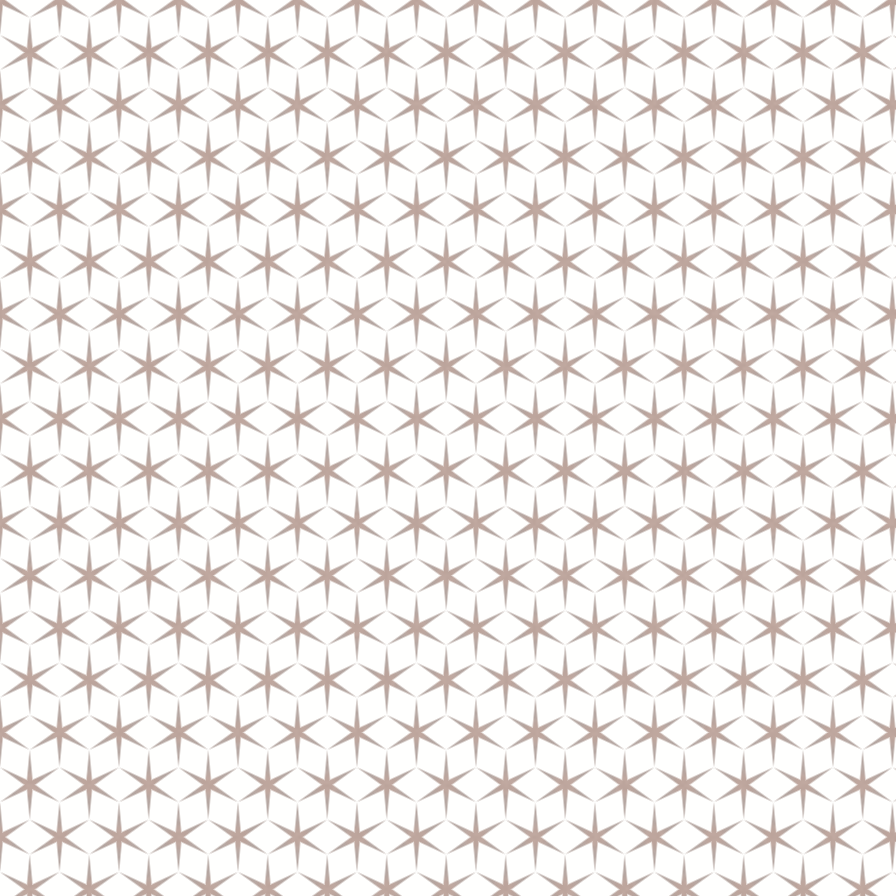
Write a WebGL 2 fragment shader that draws this pattern.

```glsl
#version 300 es
precision highp float;
// Taupe six-pointed needle stars on a staggered lattice, touching tip to tip on white.

uniform vec2 u_resolution;
out vec4 fragColor;

const vec3 PAPER = vec3(1.0, 1.0, 0.995);
const vec3 CORE_INK = vec3(0.745, 0.652, 0.618);
const vec3 ARM_INK = vec3(0.712, 0.655, 0.635);

const float COLUMN_STEP = 0.0664;    // distance between stars in a row
const float ROW_STEP = 0.05837;      // distance between rows
const float TOP_OFFSET = 0.0003;     // first row below the top edge
const float ARM_LENGTH = 0.5774;     // in column steps: reaches the cell corner
const float ARM_TAPER = 0.095;       // half-width gained per unit from the tip
const float EDGE_SOFTNESS = 0.0020;  // smallest filter width on the canvas
const float MOTTLE_SCALE = 260.0;
const float MOTTLE_AMOUNT = 0.025;

const float HEX_ROW = 0.8660254;     // row step of a regular lattice
const float ARM_ANGLE = 1.0471976;   // 60 degrees

float hash(vec2 p) {
    vec3 q = fract(vec3(p.xyx) * 0.1031);
    q += dot(q, q.yzx + 33.33);
    return fract((q.x + q.y) * q.z);
}

float valueNoise(vec2 p) {
    vec2 cell = floor(p);
    vec2 f = fract(p);
    f = f * f * (3.0 - 2.0 * f);
    float low = mix(hash(cell), hash(cell + vec2(1.0, 0.0)), f.x);
    float high = mix(hash(cell + vec2(0.0, 1.0)), hash(cell + vec2(1.0)), f.x);
    return mix(low, high, f.y);
}

// Offset from the nearest star centre, in column steps.
vec2 starOffset(vec2 p) {
    vec2 period = vec2(1.0, 2.0 * HEX_ROW);
    vec2 even = p - period * round(p / period);
    vec2 shifted = p - 0.5 * period;
    vec2 odd = shifted - period * round(shifted / period);
    return dot(even, even) < dot(odd, odd) ? even : odd;
}

// Box-filtered coverage of a double-ended needle along a direction.
float needle(vec2 p, vec2 direction, float width) {
    float along = abs(dot(p, direction));
    float across = abs(p.x * direction.y - p.y * direction.x);
    float halfWidth = (ARM_LENGTH - along) * ARM_TAPER;
    float right = min(across + 0.5 * width, halfWidth);
    float left = max(across - 0.5 * width, -halfWidth);
    return clamp((right - left) / width, 0.0, 1.0);
}

// Three crossed needles make one star.
float star(vec2 p, float width) {
    float coverage = 0.0;
    for (int i = 0; i < 3; i++) {
        float angle = float(i) * ARM_ANGLE;
        coverage = max(coverage, needle(p, vec2(sin(angle), cos(angle)), width));
    }
    return coverage;
}

void main() {
    vec2 canvas = gl_FragCoord.xy / u_resolution;
    vec2 fromTop = vec2(canvas.x, 1.0 - canvas.y - TOP_OFFSET);

    // Scale the slightly stretched lattice to a regular one.
    vec2 p = starOffset(fromTop / vec2(COLUMN_STEP, ROW_STEP / HEX_ROW));
    float pixel = 1.0 / min(u_resolution.x, u_resolution.y);
    float filterWidth = max(EDGE_SOFTNESS, pixel) / COLUMN_STEP;

    // Warm centre, greyer arms, faint mottling.
    vec3 ink = mix(CORE_INK, ARM_INK, smoothstep(0.08, 0.30, length(p)));
    ink += MOTTLE_AMOUNT * (valueNoise(canvas * MOTTLE_SCALE) - 0.5);

    fragColor = vec4(mix(PAPER, ink, star(p, filterWidth)), 1.0);
}
```
